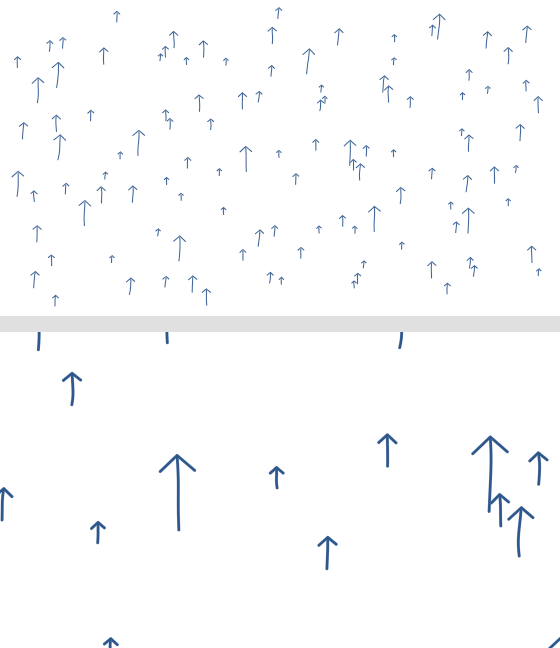
Top, the full canvas; bottom, a detail of the centre.
This pattern is drawn by a Shadertoy shader. Its source:

```glsl
// Scattered hand-drawn arrows pointing up, in thin blue ink on white paper.
// A jittered grid places one arrow per cell; each is a bent shaft with two
// barbs, measured by distance functions and inked with a soft edge.

#define ROWS 8.0            // arrows per canvas height
#define MARGIN 0.046        // paper kept free around the grid
#define JITTER 1.15         // scatter, in cells
#define SMALLEST 0.0215     // length of the shortest arrow
#define SIZE_STEP 1.54      // ratio between the four lengths
#define STROKE 0.0030       // line thickness
#define SOFTNESS 0.72       // edge blur, in pixels
#define INK vec3(0.18, 0.34, 0.55)
#define PAPER vec3(1.0)

vec4 hash4(vec2 p) {
    vec4 q = fract(p.xyxy * vec4(0.1031, 0.1030, 0.0973, 0.1099));
    q += dot(q, q.wzxy + 33.33);
    return fract((q.xxyz + q.yzzw) * q.zywx);
}

float segmentDistance(vec2 p, vec2 a, vec2 b) {
    vec2 ab = b - a;
    float t = clamp(dot(p - a, ab) / dot(ab, ab), 0.0, 1.0);
    return length(p - a - ab * t);
}

// Sideways sway of the shaft; zero at the tip (y = 0) and tail (y = -len)
float shaftSway(float y, float len, vec2 wobble) {
    float t = -y / len;
    return len * (wobble.x * 0.14 * t * (1.0 - t)
                + wobble.y * 0.012 * sin(6.2832 * t));
}

// Distance to an arrow of the given length, centred on the origin
float arrowDistance(vec2 p, float len, float lean, vec4 rnd) {
    vec2 wobble = rnd.xy * 2.0 - 1.0;
    p.x -= lean * p.y;
    p.y -= 0.5 * len;

    float y = clamp(p.y, -len, 0.0);
    float shaft = length(p - vec2(shaftSway(y, len, wobble), y));

    // Short arrows carry relatively wide heads
    float barb = 0.0025 + 0.2 * len;
    vec2 left  = barb * vec2(-1.0, -0.82 - 0.16 * rnd.z);
    vec2 right = barb * vec2( 1.0, -0.78 - 0.16 * rnd.w);
    float head = min(segmentDistance(p, vec2(0.0), left),
                     segmentDistance(p, vec2(0.0), right));
    return min(shaft, head);
}

void mainImage(out vec4 fragColor, in vec2 fragCoord) {
    vec2 uv = fragCoord / iResolution.y;
    vec2 canvas = vec2(iResolution.x / iResolution.y, 1.0);

    vec2 grid = vec2(floor(canvas.x * ROWS), ROWS);
    vec2 cellSize = (canvas - 2.0 * MARGIN) / grid;
    vec2 home = floor((uv - MARGIN) / cellSize);

    // Nearest stroke among this cell and its neighbours
    float d = 1.0;
    for (int j = -1; j <= 1; j++)
    for (int i = -1; i <= 1; i++) {
        vec2 cell = home + vec2(i, j);
        if (any(lessThan(cell, vec2(0.0))) ||
            any(greaterThanEqual(cell, grid))) continue;

        vec4 place = hash4(cell + 17.0);
        vec4 shape = hash4(cell + 61.0);
        vec2 centre = MARGIN
                    + (cell + 0.5 + (place.xy - 0.5) * JITTER) * cellSize;

        // Four sizes, the two middle ones most common
        float sizeClass = step(0.23, place.z) + step(0.56, place.z)
                        + step(0.89, place.z);
        float len = SMALLEST * pow(SIZE_STEP, sizeClass);
        float lean = mix(-0.04, 0.11, place.w);
        d = min(d, arrowDistance(uv - centre, len, lean, shape));
    }

    float blur = SOFTNESS / iResolution.y;
    float ink = 1.0 - smoothstep(-blur, blur, d - 0.5 * STROKE);
    fragColor = vec4(mix(PAPER, INK, ink), 1.0);
}
```
